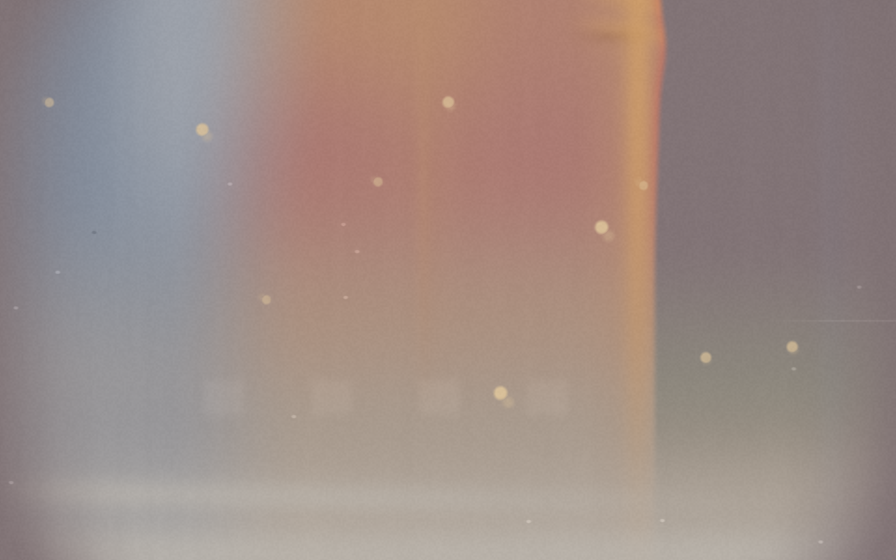
Reproduce this background procedurally as a WebGL 1 fragment shader.

```glsl
precision highp float;

uniform vec2 u_resolution;

#define STRIPE_X 0.709
#define SEAM_X 0.473
#define EDGE_X 0.731
#define EDGE_SOFT 0.005
#define FLARE_COUNT 10
#define DUST_COUNT 14
#define GRAIN 0.02
#define STREAKS 0.006
#define GHOST_STEP 0.1205

const vec3 MAUVE = vec3(0.50, 0.445, 0.455);
const vec3 BLUE = vec3(0.51, 0.55, 0.61);
const vec3 PALE_BLUE = vec3(0.61, 0.63, 0.665);
const vec3 ROSE = vec3(0.67, 0.48, 0.45);
const vec3 ORANGE = vec3(0.72, 0.55, 0.43);
const vec3 AMBER = vec3(0.81, 0.62, 0.41);
const vec3 TAN = vec3(0.67, 0.565, 0.50);
const vec3 BEIGE = vec3(0.66, 0.605, 0.555);
const vec3 GREY = vec3(0.595, 0.59, 0.60);
const vec3 OLIVE = vec3(0.55, 0.53, 0.49);
const vec3 HAZE = vec3(0.735, 0.715, 0.685);
const vec3 FLARE = vec3(0.86, 0.76, 0.60);

float hash(vec2 p) {
  vec3 q = fract(p.xyx * vec3(0.1031, 0.1030, 0.0973));
  q += dot(q, q.yzx + 33.33);
  return fract((q.x + q.y) * q.z);
}

float noise(vec2 p) {
  vec2 i = floor(p), f = fract(p);
  f = f * f * (3.0 - 2.0 * f);
  return mix(mix(hash(i), hash(i + vec2(1, 0)), f.x),
             mix(hash(i + vec2(0, 1)), hash(i + vec2(1, 1)), f.x), f.y);
}

float band(float x, float center, float width) {
  float d = (x - center) / width;
  return exp(-d * d);
}

// Blue wash, red field and beige floor left of the frame edge
vec3 exposedFilm(vec2 uv) {
  float warmth = smoothstep(0.18, 0.35, uv.x - 0.03 * smoothstep(0.5, 1.0, uv.y));
  vec3 cool = mix(BLUE, PALE_BLUE, smoothstep(0.07, 0.2, uv.x) * smoothstep(0.3, 0.9, uv.y));
  float topGlow = smoothstep(0.72, 1.0, uv.y) * mix(0.75, 0.35, smoothstep(0.45, 0.6, uv.x));
  vec3 red = mix(ROSE, ORANGE, topGlow);
  red = mix(red, ORANGE, 0.4 * band(uv.x, SEAM_X, 0.07) * smoothstep(0.4, 1.0, uv.y));
  vec3 warm = mix(BEIGE, TAN, smoothstep(0.22, 0.46, uv.y));
  warm = mix(warm, red, smoothstep(0.4, 0.72, uv.y));
  cool = mix(GREY, cool, smoothstep(0.3, 0.7, uv.y));
  return mix(cool, warm, warmth);
}

// Amber light leak, with a ragged flare near the top
vec3 addLeak(vec3 color, vec2 uv) {
  float fade = mix(0.15, 1.0, smoothstep(0.06, 0.85, uv.y));
  color = mix(color, ORANGE, 0.55 * band(uv.x, STRIPE_X, 0.045) * fade);
  color = mix(color, AMBER, 0.75 * band(uv.x, STRIPE_X + 0.003, 0.016) * fade);
  float streak = noise(vec2(uv.x * 7.0, (uv.y + 0.25 * uv.x) * 34.0));
  float top = smoothstep(0.86, 0.97, uv.y) * smoothstep(0.62, 0.71, uv.x);
  color = mix(color, AMBER, 0.6 * top * streak);
  color -= 0.04 * band(uv.y, 0.935, 0.014) * band(uv.x, 0.68, 0.03);
  float seam = 0.6 * band(uv.x, SEAM_X, 0.008) + 0.4 * band(uv.x, SEAM_X + 0.008, 0.022);
  return mix(color, ORANGE, 0.42 * seam * smoothstep(0.2, 0.7, uv.y));
}

// Dim strip right of the frame edge
vec3 darkStrip(vec2 uv) {
  vec3 color = mix(OLIVE, MAUVE + 0.008, smoothstep(0.28, 0.6, uv.y));
  color = mix(color, BEIGE, 0.8 * smoothstep(0.36, 0.08, uv.y));
  return color + vec3(0.0, 0.008, 0.016) * band(uv.x, 0.93, 0.018);
}

float ghostFrames(vec2 uv) {
  float sum = 0.0;
  for (int i = 0; i < 4; i++) {
    vec2 d = abs(uv - vec2(0.25 + GHOST_STEP * float(i), 0.29));
    sum += smoothstep(0.029, 0.015, d.x) * smoothstep(0.045, 0.018, d.y);
  }
  return sum;
}

// Soft round spots, each with a dim trailing copy
float flares(vec2 uv, float aspect) {
  float sum = 0.0;
  for (int i = 0; i < FLARE_COUNT; i++) {
    float k = float(i);
    vec2 center = vec2(0.055 + 0.81 * pow(k / 9.0, 0.75),
                       0.72 - 0.03 * k + 0.2 * cos(1.9 * k - 0.5));
    center += vec2(0.02, 0.09) * sin(vec2(2.3, 2.6) * k + vec2(0.0, 4.2));
    vec2 d = (uv - center) * vec2(aspect, 1.0);
    float seed = hash(vec2(k, 7.0));
    float radius = mix(0.009, 0.016, seed);
    vec2 tail = vec2(seed - 0.5, 0.4 - seed) * 0.03;
    float spot = smoothstep(radius, radius * 0.5, length(d));
    float copy = smoothstep(radius, radius * 0.2, length(d - tail));
    sum = max(sum, max(spot, 0.35 * copy) * mix(0.35, 0.95, seed));
  }
  return sum;
}

float dust(vec2 uv, float aspect) {
  float sum = 0.0;
  for (int i = 0; i < DUST_COUNT; i++) {
    float k = float(i);
    vec2 center = vec2(hash(vec2(k, 21.0)), hash(vec2(k, 43.0)));
    vec2 d = (uv - center) * vec2(aspect, 1.0);
    float tone = hash(vec2(k, 65.0)) > 0.25 ? 1.0 : -0.8;
    sum += tone * smoothstep(0.0045, 0.001, length(d * vec2(0.7, 1.0)));
  }
  return sum;
}

void main() {
  vec2 uv = gl_FragCoord.xy / u_resolution;
  float aspect = u_resolution.x / u_resolution.y;

  // Two exposures joined at a slightly bent edge
  float edge = EDGE_X + 0.006 * band(uv.y, 0.915, 0.06) + 0.006 * smoothstep(0.5, 0.9, uv.y);
  vec3 color = addLeak(exposedFilm(uv), uv);
  color += vec3(0.03, -0.05, -0.03) * band(uv.x, edge, 0.009) * smoothstep(0.3, 0.9, uv.y);
  color = mix(color, darkStrip(uv), smoothstep(-EDGE_SOFT, EDGE_SOFT, uv.x - edge));

  // Pale bands along the floor
  float sag = uv.y + 0.03 * (uv.x - 0.3);
  float haze = 0.4 * smoothstep(0.26, 0.06, uv.y)
             + 0.35 * band(sag, 0.115, 0.028) * smoothstep(0.95, 0.3, uv.x)
             + 0.4 * smoothstep(0.085, 0.01, uv.y);
  color = mix(color, HAZE, haze);
  color += 0.022 * ghostFrames(uv);

  // Darkened sides and corners
  vec2 q = abs(uv * 2.0 - 1.0);
  float rim = pow(q.x, 4.0) + 0.4 * q.x * q.x * pow(q.y, 4.0);
  color = mix(color, MAUVE, 0.95 * smoothstep(0.28, 1.25, rim));

  // Spots, dust, scratch, streaks and grain
  color = mix(color, FLARE, flares(uv, aspect));
  color += 0.1 * dust(uv, aspect);
  color += 0.04 * band(uv.y, 0.427, 0.0018) * smoothstep(0.84, 0.95, uv.x);
  color += STREAKS * (noise(vec2(uv.x * 90.0, uv.y * 1.5)) - 0.5);
  color += GRAIN * (noise(uv * vec2(aspect, 1.0) * 300.0) - 0.5);
  gl_FragColor = vec4(color, 1.0);
}
```
